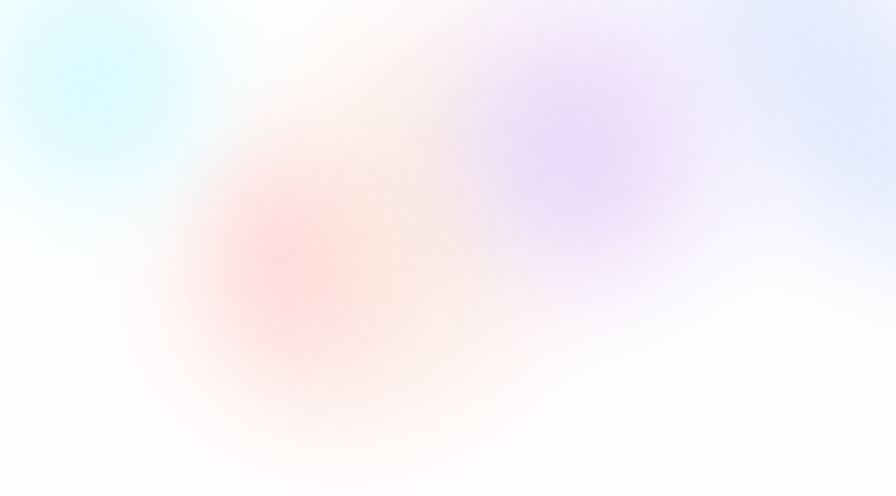
A WebGL 2 fragment shader for this background:

```glsl
#version 300 es
precision highp float;

uniform vec2 u_resolution;
out vec4 outColor;

#define PAPER vec3(1.0, 0.998, 0.998)
#define CYAN vec3(0.865, 0.982, 1.0)
#define PEACH vec3(0.985, 0.922, 0.875)
#define PINK vec3(1.0, 0.862, 0.855)
#define LAVENDER vec3(0.922, 0.855, 0.978)
#define LILAC_WASH vec3(0.945, 0.94, 1.0)
#define BLUE vec3(0.885, 0.918, 0.992)
#define GRAIN_SCALE 170.0
#define GRAIN_AMOUNT 0.10

float hash(vec2 p) {
    vec3 q = fract(vec3(p.xyx) * 0.1031);
    q += dot(q, q.yzx + 33.33);
    return fract((q.x + q.y) * q.z);
}

float valueNoise(vec2 p) {
    vec2 cell = floor(p);
    vec2 f = fract(p);
    f = f * f * (3.0 - 2.0 * f);
    float low = mix(hash(cell), hash(cell + vec2(1.0, 0.0)), f.x);
    float high = mix(hash(cell + vec2(0.0, 1.0)), hash(cell + 1.0), f.x);
    return mix(low, high, f.y);
}

// Soft elliptical spot, rotated by angle, with a gently flattened core.
float glow(vec2 p, vec2 center, vec2 radius, float angle) {
    float c = cos(angle), s = sin(angle);
    vec2 d = p - center;
    vec2 q = vec2(c * d.x + s * d.y, c * d.y - s * d.x) / radius;
    return exp(-pow(dot(q, q), 1.15));
}

void main() {
    // One unit is the canvas height.
    vec2 p = gl_FragCoord.xy / u_resolution.y;
    vec3 color = PAPER;

    // Cool wash and diagonal blue band at the right.
    color = mix(color, LILAC_WASH, 0.7 * glow(p, vec2(1.48, 0.84), vec2(0.48, 0.34), 0.0));
    color = mix(color, BLUE, 0.95 * glow(p, vec2(1.70, 0.82), vec2(0.42, 0.20), -0.93));

    // Warm spots left of the centre.
    color = mix(color, PINK, 0.35 * glow(p, vec2(0.68, 0.40), vec2(0.36, 0.28), 0.0));
    color = mix(color, PEACH, 0.85 * glow(p, vec2(0.82, 0.57), vec2(0.27, 0.37), -0.35));
    color = mix(color, PINK, 0.85 * glow(p, vec2(0.58, 0.475), vec2(0.18, 0.23), 0.2));

    // Lavender and cyan spots along the top.
    color = mix(color, LAVENDER, 0.97 * glow(p, vec2(1.16, 0.70), vec2(0.25, 0.27), 0.3));
    color = mix(color, CYAN, glow(p, vec2(0.19, 0.84), vec2(0.24, 0.25), 0.0));

    // Fine paper grain, visible only where there is tint.
    vec2 g = p * GRAIN_SCALE;
    float grain = 0.6 * valueNoise(g) + 0.4 * valueNoise(g * 1.9 + 17.0) - 0.5;
    color += (PAPER - color) * grain * GRAIN_AMOUNT;
    color += grain * 0.08 * dot(PAPER - color, vec3(0.33));

    outColor = vec4(clamp(color, 0.0, 1.0), 1.0);
}
```
